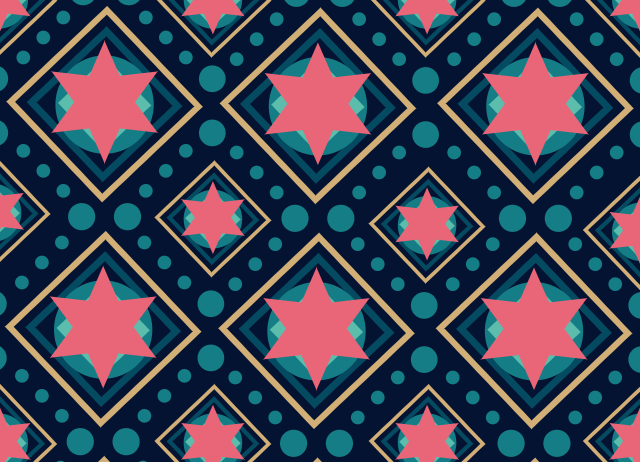
Write a WebGL 1 fragment shader that draws this pattern.

```glsl
precision highp float;

uniform vec2 u_resolution;

// Lengths are in design units; the canvas is CANVAS_W units wide.
#define CANVAS_W 768.0
#define TILE vec2(258.5, 270.0)
#define SMALL_SCALE 0.595
#define TILT 0.026
#define STAR_RADIUS 73.5
#define STAR_NOTCH 36.5
#define NAVY vec3(0.018, 0.075, 0.195)
#define TEAL vec3(0.080, 0.490, 0.520)
#define DEEP_TEAL vec3(0.015, 0.295, 0.380)
#define AQUA vec3(0.365, 0.740, 0.680)
#define GOLD vec3(0.825, 0.685, 0.465)
#define PINK vec3(0.910, 0.400, 0.465)

float pixelSize;

// Lays ink wherever the signed distance is negative, with a smooth edge.
void paint(inout vec3 color, vec3 ink, float dist) {
    color = mix(color, ink, clamp(0.5 - dist / pixelSize, 0.0, 1.0));
}

float diamond(vec2 p, float halfSize) {
    return (abs(p.x) + abs(p.y) - halfSize) * 0.70711;
}

float disc(vec2 p, float radius) {
    return length(p) - radius;
}

// Six-pointed star, folded down to half of one point.
float star(vec2 p) {
    const vec2 mirror = vec2(0.86603, -0.5);
    p = abs(p);
    p -= 2.0 * max(dot(p, mirror), 0.0) * mirror;
    p.x = abs(p.x);
    vec2 tip = vec2(0.0, STAR_RADIUS);
    vec2 edge = STAR_NOTCH * vec2(0.5, 0.86603) - tip;
    return dot(p - tip, normalize(vec2(-edge.y, edge.x)));
}

// Nested diamonds around a disc and star.
void paintMotif(inout vec3 color, vec2 p, float scale) {
    p /= scale;
    vec2 tilted = p + TILT * vec2(p.y, -p.x);
    paint(color, GOLD, diamond(tilted, 118.0) * scale);
    paint(color, NAVY, diamond(tilted, 107.5) * scale);
    paint(color, DEEP_TEAL, diamond(tilted, 93.5) * scale);
    paint(color, NAVY, diamond(tilted, 81.5) * scale);
    paint(color, TEAL, disc(p - vec2(0.0, 0.5), 59.0) * scale);
    paint(color, AQUA, diamond(tilted, 56.0) * scale);
    paint(color, PINK, star(p + vec2(0.0, 2.5)) * scale);
}

// Dots in the channels around a large motif.
void paintDots(inout vec3 color, vec2 p) {
    vec2 below = p - vec2(0.0, 0.5 * TILE.y);
    paint(color, TEAL, disc(vec2(abs(below.x) - 27.5, below.y), 16.3));
    vec2 beside = p - vec2(0.5 * TILE.x, 2.0);
    paint(color, TEAL, disc(vec2(beside.x, abs(beside.y) - 32.5), 16.0));
    for (int k = -1; k <= 1; k++) {
        vec2 center = vec2(73.5, 80.0) + 24.0 * float(k) * vec2(1.0, -1.0);
        paint(color, TEAL, disc(abs(p) - center, 8.2));
    }
}

// Large lattice with a slight drift between columns and rows.
vec2 largeCenter(vec2 cell) {
    vec2 drift = vec2(-2.5 * mod(cell.x, 2.0) - 1.7 * cell.y,
                      2.0 * clamp(cell.x, 0.0, 1.0));
    return vec2(125.5, 125.0) + TILE * cell + drift;
}

// Small lattice; odd rows slope downward to the right.
vec2 smallCenter(vec2 cell) {
    float odd = mod(cell.y, 2.0);
    vec2 drift = odd * vec2(-8.0 * max(1.0 - cell.x, 0.0),
                           7.6 * cell.x - 10.0);
    return vec2(-1.5, -1.0) + vec2(257.0, 266.0) * cell + drift;
}

void main() {
    pixelSize = CANVAS_W / u_resolution.x;
    vec2 p = vec2(gl_FragCoord.x, u_resolution.y - gl_FragCoord.y) * pixelSize;
    vec3 color = NAVY;

    for (int row = -1; row <= 2; row++) {
        for (int column = -1; column <= 3; column++) {
            vec2 cell = vec2(float(column), float(row));
            vec2 q = p - largeCenter(cell);
            paintDots(color, q);
            paintMotif(color, q, 1.0);
            paintMotif(color, p - smallCenter(cell), SMALL_SCALE);
        }
    }
    gl_FragColor = vec4(color, 1.0);
}
```
